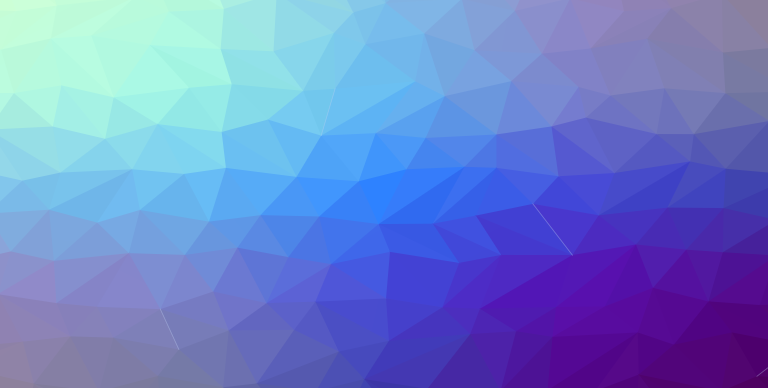
This background is drawn by a WebGL 1 fragment shader. Its source:

```glsl
precision highp float;
// Low-poly mesh of flat triangles, from mint through blue to deep violet.

uniform vec2 u_resolution;

// Mesh, in units of canvas height
const vec2 CELL = vec2(0.143, 0.109);
const vec2 MESH_ORIGIN = vec2(0.0, 0.014);
const vec2 JITTER = vec2(0.56, 0.54);
const float ROW_SHIFT = 0.22;
const float TONE_VARIATION = 0.022;

// Pale seams on a few edges
const float SEAM_SHARE = 0.05;
const float SEAM_WIDTH = 0.0016;
const float SEAM_OPACITY = 0.3;
const vec3 SEAM_COLOR = vec3(0.75, 0.82, 0.95);

// Palette stops, shared by both axes
const vec3 PALE_MINT = vec3(0.80, 1.00, 0.84);
const vec3 MINT = vec3(0.62, 0.96, 0.90);
const vec3 AZURE = vec3(0.17, 0.50, 1.00);
const vec3 VIOLET = vec3(0.35, 0.05, 0.69);
const vec3 PLUM = vec3(0.30, 0.00, 0.37);

float hash(vec2 p) {
  vec3 q = fract(vec3(p.xyx) * 0.1031);
  q += dot(q, q.yzx + 33.33);
  return fract((q.x + q.y) * q.z);
}

vec3 palette(float t) {
  float s = clamp(t, 0.0, 1.0) * 4.0;
  vec3 color = mix(PALE_MINT, MINT, clamp(s, 0.0, 1.0));
  color = mix(color, AZURE, clamp(s - 1.0, 0.0, 1.0));
  color = mix(color, VIOLET, clamp(s - 2.0, 0.0, 1.0));
  return mix(color, PLUM, clamp(s - 3.0, 0.0, 1.0));
}

// Average of a horizontal and a top-down gradient
vec3 gradient(vec2 p) {
  float aspect = u_resolution.x / u_resolution.y;
  return 0.5 * (palette(p.x / aspect) + palette(1.0 - p.y));
}

// Jittered mesh point, with alternate rows shifted sideways
vec2 meshPoint(vec2 id) {
  vec2 offset = vec2(hash(id + 17.0), hash(id + 71.0)) - 0.5;
  float shift = ROW_SHIFT * (2.0 * mod(id.y, 2.0) - 1.0);
  return MESH_ORIGIN + CELL * (id + offset * JITTER + vec2(shift, 0.0));
}

float cross2(vec2 a, vec2 b) {
  return a.x * b.y - a.y * b.x;
}

float area(vec2 a, vec2 b, vec2 c) {
  return cross2(b - a, c - a);
}

// Signed distance to the line ab, positive on its left
float edgeDistance(vec2 p, vec2 a, vec2 b) {
  return cross2(b - a, p - a) / length(b - a);
}

float segmentDistance(vec2 p, vec2 a, vec2 b) {
  vec2 ab = b - a;
  float t = clamp(dot(p - a, ab) / dot(ab, ab), 0.0, 1.0);
  return length(p - a - ab * t);
}

// Flat triangle: colour times coverage, with coverage in alpha
vec4 facet(vec2 p, vec2 a, vec2 b, vec2 c, float tone, float pixel) {
  float inside = min(edgeDistance(p, a, b),
                     min(edgeDistance(p, b, c), edgeDistance(p, c, a)));
  float coverage = clamp(inside / pixel + 0.5, 0.0, 1.0);
  vec3 color = gradient((a + b + c) / 3.0) + (tone - 0.5) * TONE_VARIATION;
  return vec4(color, 1.0) * coverage;
}

void main() {
  float pixel = 1.0 / u_resolution.y;
  vec2 p = gl_FragCoord.xy * pixel;
  vec2 home = floor((p - MESH_ORIGIN) / CELL);

  vec4 sum = vec4(gradient(p), 1.0) * 0.001;
  float seam = 0.0;
  for (int j = -1; j <= 1; j++) {
    for (int i = -1; i <= 1; i++) {
      vec2 id = home + vec2(float(i), float(j));
      vec2 a = meshPoint(id);
      vec2 b = meshPoint(id + vec2(1.0, 0.0));
      vec2 c = meshPoint(id + vec2(1.0, 1.0));
      vec2 d = meshPoint(id + vec2(0.0, 1.0));
      float tone1 = hash(id + 131.0);
      float tone2 = hash(id + 197.0);

      // Split each quad along the diagonal with the fuller triangles
      if (min(area(a, b, c), area(a, c, d)) > min(area(a, b, d), area(b, c, d))) {
        sum += facet(p, a, b, c, tone1, pixel) + facet(p, a, c, d, tone2, pixel);
      } else {
        sum += facet(p, a, b, d, tone1, pixel) + facet(p, b, c, d, tone2, pixel);
      }

      // Hairline on the left edge of a few quads
      float line = 1.0 - smoothstep(0.0, max(SEAM_WIDTH, pixel), segmentDistance(p, a, d));
      seam = max(seam, line * step(hash(id + 251.0), SEAM_SHARE));
    }
  }

  vec3 color = mix(sum.rgb / sum.a, SEAM_COLOR, seam * SEAM_OPACITY);
  gl_FragColor = vec4(clamp(color, 0.0, 1.0), 1.0);
}
```
